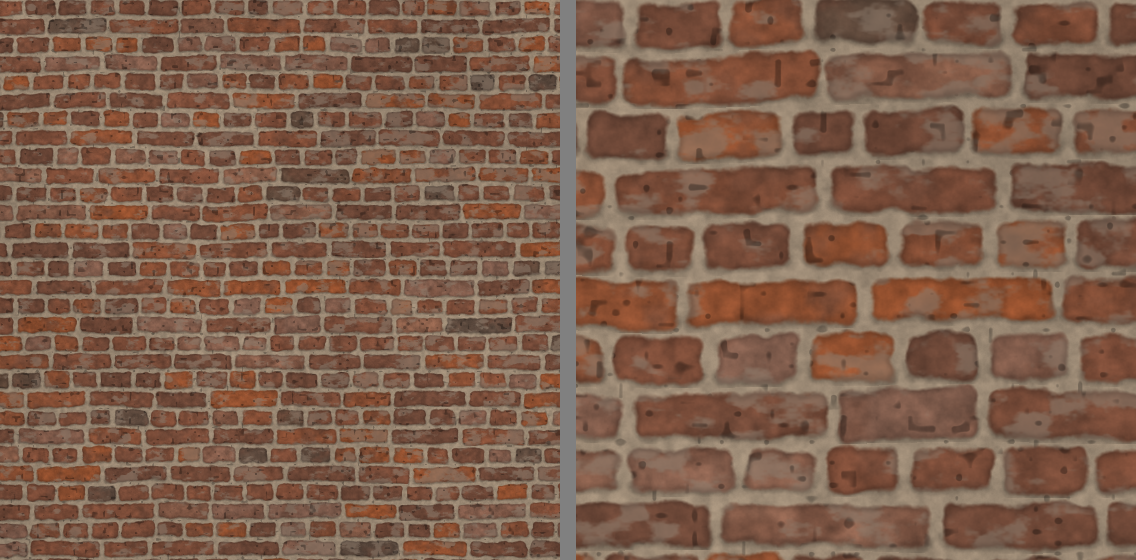
Left, the full canvas; right, a detail of the centre.
Give the GLSL for this texture, as a Shadertoy shader.

```glsl
// Weathered brick wall: 30 courses alternating 18 headers and 9 stretchers.
// Each brick is a rounded box between jittered joints, with noise-worn edges;
// hashes pick its tone, and layered noise adds mottling, lime film and pits.

const float COURSES = 30.0;
const float HEADERS = 18.0;
const float STRETCHERS = 9.0;

const vec3 MORTAR = vec3(0.60, 0.53, 0.45);
const vec3 DEEP   = vec3(0.41, 0.27, 0.21);
const vec3 RED    = vec3(0.49, 0.30, 0.22);
const vec3 ORANGE = vec3(0.57, 0.31, 0.18);
const vec3 SOOT   = vec3(0.33, 0.28, 0.24);
const vec3 PALE   = vec3(0.52, 0.39, 0.33);
const vec3 LIME   = vec3(0.54, 0.47, 0.41);

float hash(vec2 p) {
    return fract(sin(dot(p, vec2(127.1, 311.7))) * 43758.5453);
}

float noise(vec2 p) {
    vec2 i = floor(p), f = fract(p);
    f = f * f * (3.0 - 2.0 * f);
    return mix(mix(hash(i), hash(i + vec2(1, 0)), f.x),
               mix(hash(i + vec2(0, 1)), hash(i + vec2(1, 1)), f.x), f.y);
}

float fbm(vec2 p) {
    float sum = 0.0, weight = 0.533;
    for (int i = 0; i < 4; i++) {
        sum += weight * noise(p);
        p = p * 2.1 + vec2(17.3, 9.1);
        weight *= 0.5;
    }
    return sum;
}

float roundedBox(vec2 p, vec2 halfSize, float radius) {
    vec2 q = abs(p) - halfSize + radius;
    return length(max(q, 0.0)) + min(max(q.x, q.y), 0.0) - radius;
}

// Position of a vertical joint, in brick pitches
float joint(float index, float course) {
    return index + 0.26 * (hash(vec2(index, course + 40.0)) - 0.5);
}

// Finds the brick around p: xy = offset from its centre, z = half width, w = index
vec4 findBrick(vec2 p, float course) {
    float count = mod(course, 2.0) < 0.5 ? HEADERS : STRETCHERS;
    float pitch = COURSES / count;
    float x = p.x / pitch + hash(vec2(course, 3.7));
    float index = floor(x);
    if (x < joint(index, course)) index -= 1.0;
    else if (x > joint(index + 1.0, course)) index += 1.0;
    float left = joint(index, course), right = joint(index + 1.0, course);
    vec2 offset = vec2((x - 0.5 * (left + right)) * pitch, fract(p.y) - 0.5);
    return vec4(offset, 0.5 * (right - left) * pitch, index);
}

// Base tone of a brick, with a few sooty and pale ones
vec3 brickTone(vec2 id) {
    float pick = hash(id + 5.3), odd = hash(id + 11.9);
    vec3 tone = mix(DEEP, RED, smoothstep(0.0, 0.55, pick));
    tone = mix(tone, ORANGE, smoothstep(0.5, 1.0, pick));
    tone = mix(tone, SOOT, 0.8 * step(odd, 0.06));
    return mix(tone, PALE, 0.7 * step(0.87, odd));
}

// Brick face: mottling, lime film, dark pits and darker rim
vec3 brickFace(vec2 p, vec2 id, float depth, float filmAmount) {
    vec3 color = brickTone(id);
    vec2 q = p + 13.0 * hash(id);
    color = mix(color, DEEP, 0.6 * smoothstep(0.45, 0.75, fbm(q * 1.1)));
    color *= 0.78 + 0.44 * fbm(q * 4.0);
    float film = smoothstep(0.52, 0.70, fbm(q * vec2(1.6, 2.4) + 31.0) + filmAmount);
    color = mix(color, LIME, 0.6 * film);
    color *= 1.0 - 0.3 * smoothstep(0.78, 0.92, noise(q * 5.0));
    return color * mix(0.84, 1.0, smoothstep(0.0, 0.15, depth));
}

// Mortar: sandy grain, small holes and shade beneath the bricks
vec3 mortarBed(vec2 p, float distance, float below) {
    vec3 color = MORTAR * (0.86 + 0.28 * fbm(p * 6.0));
    color *= 1.0 - 0.25 * smoothstep(0.86, 0.95, noise(p * 5.0 + 70.0));
    float shade = (1.0 - smoothstep(0.0, 0.13, distance)) * smoothstep(0.0, 0.4, below);
    return color * (1.0 - 0.22 * shade);
}

void mainImage(out vec4 fragColor, in vec2 fragCoord) {
    vec2 uv = fragCoord / iResolution.xy;

    // Course units, counted downward, with gently wavering beds
    vec2 p = vec2(uv.x, 1.0 - uv.y) * COURSES + vec2(0.0, 0.11);
    vec2 wall = p;
    p.y += 0.16 * (noise(wall * vec2(0.35, 0.5)) - 0.5);
    float course = floor(p.y);
    vec4 brick = findBrick(p, course);
    vec2 id = vec2(brick.w, course);

    // Brick outline with its own tilt, height and ragged edge
    vec2 local = brick.xy;
    local.y += local.x * 0.05 * (hash(id + 2.1) - 0.5);
    vec2 halfSize = vec2(brick.z - 0.11, 0.365 + 0.05 * hash(id + 8.4));
    float d = roundedBox(local, halfSize, 0.17);
    d += 0.22 * (fbm(wall * 2.3) - 0.5);

    // Lime film gathers on some bricks and more toward the right
    float filmAmount = 0.16 * (hash(id + 21.7) - 0.6) + 0.07 * smoothstep(0.5, 0.62, uv.x);
    vec3 face = brickFace(wall, id, -d, filmAmount);
    vec3 bed = mortarBed(wall, d, local.y);

    float edge = max(0.05, 0.75 * COURSES / iResolution.y);
    vec3 color = mix(face, bed, smoothstep(-edge, edge, d));
    color *= 0.95 + 0.1 * noise(uv * 5.0);
    fragColor = vec4(color, 1.0);
}
```
